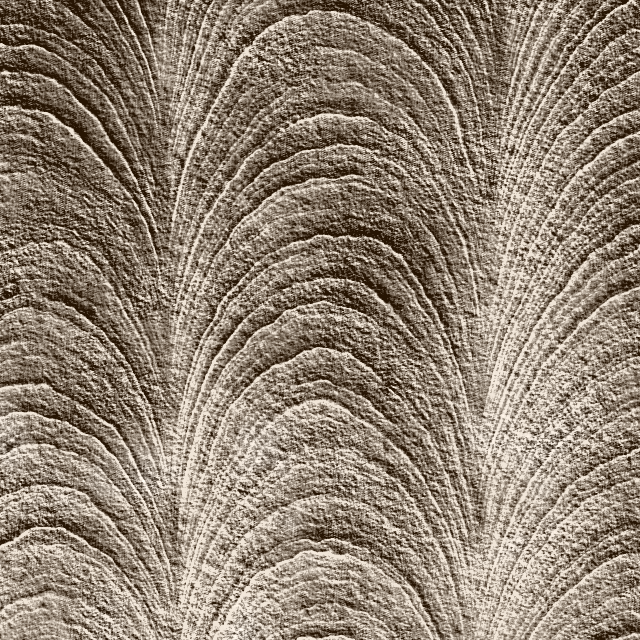
Write a Shadertoy shader that draws this texture.

```glsl
// Carved stone wall: three columns of stacked arches that meet in rough seams.
// Each column turns height plus an elliptic drop into one arch coordinate; jittered
// edges along it give a bright lip with shadow above, over embossed grain.

const vec3 DARK_EARTH = vec3(0.17, 0.10, 0.03);
const vec3 PALE_STONE = vec3(0.90, 0.855, 0.80);
const vec3 COOL_DUST = vec3(0.80, 0.78, 0.77);
const float ARCH_DROP = 0.95;      // drop from crest to seam, per column width
const float COARSE_COUNT = 19.0;   // main ridges per canvas height
const float FINE_COUNT = 44.0;     // thin scratches per canvas height
const float LIP_WIDTH = 0.0021;    // half width of a bright lip
const float SHADOW_FALL = 3.4;     // shadow decay per ridge spacing
const float GRAIN_DEPTH = 0.44;
const float CONTRAST = 1.2;
const float CONTRAST_PIVOT = 0.6;
const vec2 GRAIN_LIGHT = vec2(-0.0011, -0.0013);
const vec2 GRAIN_SCALE = vec2(30.0, 40.0);
const mat2 OCTAVE_TURN = mat2(1.62, 1.24, -1.24, 1.62);

float hash(vec2 p) {
    return fract(sin(dot(p, vec2(127.1, 311.7))) * 43758.5453);
}

float noise(vec2 p) {
    vec2 i = floor(p), f = fract(p);
    f = f * f * (3.0 - 2.0 * f);
    return mix(mix(hash(i), hash(i + vec2(1, 0)), f.x),
               mix(hash(i + vec2(0, 1)), hash(i + vec2(1, 1)), f.x), f.y);
}

// Octaves are turned so that no grid direction shows
float fbm(vec2 p, float gain) {
    float sum = 0.0, amp = 1.0, total = 0.0;
    for (int i = 0; i < 4; i++) {
        p = OCTAVE_TURN * p + 17.3;
        sum += amp * noise(p);
        total += amp;
        amp *= gain;
    }
    return sum / total;
}

// Seams spread apart to the right and lean with height
float seamX(float k, float y) {
    float lean = 0.085 * (k - 1.35) * (y - 0.5);
    float wobble = 0.012 * (noise(vec2(y * 7.0, k * 9.0)) - 0.5);
    return -0.15 + 0.375 * k + 0.04 * k * k + lean + wobble;
}

// Tone of irregular terraces along v; steepness keeps the lips evenly wide
float terraces(float v, float u, float count, float steepness, float seed) {
    float p = v * count, cell = floor(p), tone = 0.0;
    float lip = LIP_WIDTH * count * steepness;
    float resolved = 1.0 - smoothstep(0.25, 0.8, lip);
    lip = min(lip, 0.25);
    for (float k = -1.0; k <= 1.0; k++) {
        float id = cell + k;
        float d = p - id - 0.8 * hash(vec2(id, seed));
        float wear = smoothstep(0.1, 0.5, noise(vec2(u * 3.0 + seed, id * 5.7)));
        float strength = mix(0.45, 1.0, hash(vec2(id, seed + 3.0))) * mix(0.25, 1.0, wear);
        float shine = exp(-d * d / (lip * lip));
        float shadow = smoothstep(0.0, lip * 1.5, d) * exp(-max(d, 0.0) * SHADOW_FALL);
        float glow = smoothstep(0.0, lip, -d) * exp(min(d, 0.0) * 3.0);
        tone += strength * (0.54 * shine - 0.58 * shadow + 0.18 * glow);
    }
    return tone * resolved;
}

void mainImage(out vec4 fragColor, in vec2 fragCoord) {
    vec2 p = fragCoord / iResolution.xy;

    // Column and position across it, -1 to 1
    float column = 0.0;
    for (float k = 1.0; k <= 2.0; k++) column += step(seamX(k, p.y), p.x);
    float left = seamX(column, p.y), right = seamX(column + 1.0, p.y);
    float width = right - left;
    float u = 2.0 * (p.x - left) / width - 1.0;

    // Arch coordinate and its steepness
    float root = sqrt(max(1.03 - u * u, 0.03));
    float steepness = length(vec2(1.0, 2.0 * ARCH_DROP * u / root));
    float v = p.y + ARCH_DROP * width * (1.0 - root);
    v += 0.030 * (noise(p * 8.0 + column * 5.0) - 0.5);
    v += 0.009 * (noise(p * 40.0) - 0.5) + 0.005 * (noise(p * 105.0) - 0.5);

    // Ridges fade into the worn seams
    float inside = 1.0 - smoothstep(0.92, 1.0, abs(u));
    float seed = column * 37.0 + 11.0;
    float ridges = terraces(v, u, COARSE_COUNT, steepness, seed)
                 + 0.55 * terraces(v, u, FINE_COUNT, steepness, seed + 19.0);

    // Embossed grain, uneven in depth, with dark pits
    vec2 g = p * GRAIN_SCALE, shift = GRAIN_LIGHT * GRAIN_SCALE;
    float grain = (fbm(g + shift, 0.95) - fbm(g - shift, 0.95)) * 4.0;
    grain *= mix(0.65, 1.35, noise(p * 13.0 + 8.0));
    float pits = smoothstep(0.70, 0.90, fbm(p * 42.0 + 40.0, 0.5) * 1.15);

    // Broad light: paler below, right flanks darker, patchy weathering
    float patches = fbm(p * 2.4 + 3.0, 0.6) - 0.5;
    float tone = 0.575 + 0.24 * (0.5 - p.y) - 0.09 * u * inside + 0.42 * patches;
    tone += ridges * mix(0.3, 1.0, inside) + GRAIN_DEPTH * grain - 0.22 * pits;
    tone += (1.0 - inside) * 0.40 * (noise(p * vec2(36.0, 18.0)) - 0.55);
    tone = (tone - CONTRAST_PIVOT) * CONTRAST + CONTRAST_PIVOT;

    vec3 color = mix(DARK_EARTH, PALE_STONE, clamp(tone, -0.03, 1.06));
    float dust = smoothstep(0.0, 0.2, patches) * (1.0 - smoothstep(0.1, 0.6, p.y));
    color = mix(color, COOL_DUST * (0.3 + 0.8 * tone), 0.3 * dust);
    fragColor = vec4(clamp(color, 0.0, 1.0), 1.0);
}
```
